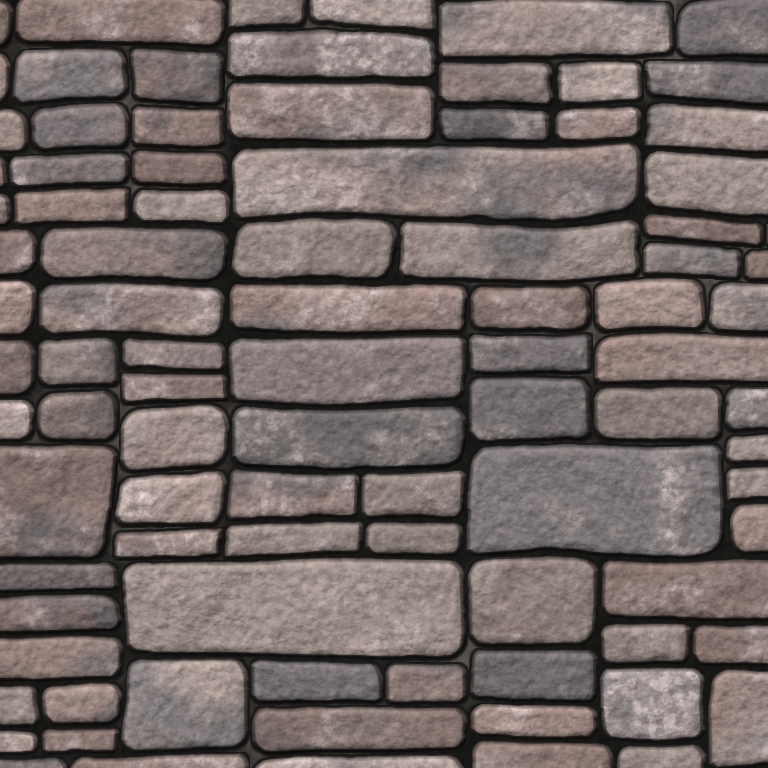
This texture is drawn by a Shadertoy shader. Its source:

```glsl
struct Stone { float dist; float id; float height; };

float hash(vec2 p) {
    vec3 q = fract(vec3(p.xyx) * 0.1031);
    q += dot(q, q.yzx + 33.33);
    return fract((q.x + q.y) * q.z);
}

float noise(vec2 p) {
    vec2 i = floor(p), f = fract(p);
    f = f * f * (3.0 - 2.0 * f);
    return mix(mix(hash(i), hash(i + vec2(1, 0)), f.x),
               mix(hash(i + vec2(0, 1)), hash(i + vec2(1, 1)), f.x), f.y);
}

float fbm(vec2 p) {
    float sum = 0.0, amp = 0.5;
    for (int i = 0; i < 4; i++) {
        sum += amp * noise(p);
        p = mat2(1.6, 1.2, -1.2, 1.6) * p + 17.3;
        amp *= 0.5;
    }
    return sum;
}

// Splits the wall into boxes until each has the size of one stone
Stone stoneAt(vec2 p) {
    p += 0.014 * (vec2(noise(p * 7.0), noise(p * 7.0 + 40.0)) - 0.5);
    vec2 lo = vec2(-0.1), hi = vec2(1.1);
    float id = 1.0;
    for (int i = 0; i < 13; i++) {
        vec2 size = hi - lo;
        vec2 rnd = vec2(hash(vec2(id, 3.0)), hash(vec2(id, 4.0)));
        float child = 0.0;
        if (size.x > 0.36 && size.y > 0.24 && size.x > size.y * 0.85) {
            // Pinwheel: four arms around a core, so that no joint runs through
            vec2 a = mix(lo, hi, 0.3 + 0.12 * rnd), b = mix(lo, hi, 0.58 + 0.12 * rnd.yx);
            if (p.x < b.x && p.y < a.y)      { hi = vec2(b.x, a.y); }
            else if (p.x > b.x && p.y < b.y) { lo.x = b.x; hi.y = b.y; child = 1.0; }
            else if (p.x > a.x && p.y > b.y) { lo = vec2(a.x, b.y); child = 2.0; }
            else if (p.x < a.x)              { lo.y = a.y; hi.x = a.x; child = 3.0; }
            else                             { lo = a; hi = b; child = 4.0; }
        } else {
            float aspect = mix(3.0, 6.5, hash(vec2(id, 1.0)));
            bool wide = size.x > max(0.16, size.y * aspect);
            if (!wide && size.y < mix(0.078, 0.17, pow(hash(vec2(id, 2.0)), 1.5))) break;
            vec2 cut = mix(lo, hi, 0.38 + 0.24 * rnd);
            bool upper = wide ? p.x > cut.x : p.y > cut.y;
            if (wide) { if (upper) lo.x = cut.x; else hi.x = cut.x; }
            else      { if (upper) lo.y = cut.y; else hi.y = cut.y; }
            child = upper ? 1.0 : 0.0;
        }
        id = mod(id * 5.0 + child + 1.0, 8191.0);
    }

    // Rounded, slightly skewed box with a worn outline
    vec2 q = p - 0.5 * (lo + hi);
    vec2 cell = abs(q) - 0.5 * (hi - lo);
    vec2 extent = 0.5 * (hi - lo) - 0.0022;
    q += q.yx * (vec2(hash(vec2(id, 5.0)), hash(vec2(id, 6.0))) - 0.5) * vec2(0.14, 0.04);
    float radius = min(0.024, min(extent.x, extent.y) * mix(0.35, 0.75, hash(vec2(id, 7.0))));
    vec2 corner = abs(q) - extent + radius;
    float d = length(max(corner, 0.0)) + min(max(corner.x, corner.y), 0.0) - radius;
    vec2 grain = p + mod(id, 97.0) * 0.37;
    d += 0.005 * (noise(grain * 28.0) - 0.5) + 0.0015 * (noise(grain * 110.0) - 0.5);
    d = max(d, max(cell.x, cell.y) + 0.0017);

    // Domed rim, gently uneven face, individual protrusion
    float rim = min(0.015, extent.y * 0.6);
    float x = 1.0 - clamp(-d / rim, 0.0, 1.0);
    float height = 0.7 * rim * sqrt(1.0 - x * x);
    float relief = 0.012 * hash(vec2(id, 8.0)) + 0.011 * fbm(grain * 16.0) + 0.0032 * fbm(grain * 95.0);
    height += relief * smoothstep(0.002, -0.005, d);
    return Stone(d, id, height);
}

vec3 stoneColor(vec2 p, float id) {
    vec3 sand = vec3(0.60, 0.545, 0.525);
    vec3 rose = vec3(0.565, 0.485, 0.465);
    vec3 slate = vec3(0.43, 0.41, 0.415);
    vec3 chalk = vec3(0.77, 0.71, 0.70);
    vec2 grain = p + mod(id, 97.0) * 0.37;
    float kind = hash(vec2(id, 9.0));
    float blush = hash(vec2(id, 10.0)) + 0.8 * (fbm(grain * 9.0) - 0.5);
    vec3 color = mix(sand, rose, smoothstep(0.25, 0.7, blush));
    float stain = smoothstep(0.5, 0.75, fbm(grain * vec2(8.0, 11.0)) + 0.4 * (kind - 0.5));
    color = mix(color, slate, 0.85 * max(stain, smoothstep(0.8, 0.88, kind)));
    float scuff = smoothstep(0.48, 0.72, fbm(grain * 16.0) + 0.25 * (hash(vec2(id, 11.0)) - 0.5));
    scuff *= 0.4 + 0.6 * smoothstep(0.4, 0.6, fbm(grain * 110.0));
    color = mix(color, chalk, 0.65 * scuff);
    color *= 0.86 + 0.24 * hash(vec2(id, 12.0));
    return color * (0.84 + 0.32 * fbm(grain * 150.0));
}

void mainImage(out vec4 fragColor, in vec2 fragCoord) {
    vec2 p = fragCoord / iResolution.y;
    float pixel = 1.0 / iResolution.y;
    Stone stone = stoneAt(p);

    // Light from above, slightly left
    float eps = 0.002;
    vec2 slope = vec2(stoneAt(p + vec2(eps, 0)).height, stoneAt(p + vec2(0, eps)).height) - stone.height;
    vec3 normal = normalize(vec3(-clamp(slope / eps, -1.5, 1.5), 1.0));
    float light = max(dot(normal, normalize(vec3(-0.25, 0.6, 0.8))), 0.0);

    // Contact darkening and shadow cast by the stone above
    float contact = mix(0.55, 1.0, smoothstep(0.0, -0.007, stone.dist));
    float above = stoneAt(p + vec2(-0.003, 0.01)).height - stone.height;
    float shadow = 1.0 - 0.45 * smoothstep(0.003, 0.014, above);
    vec3 face = stoneColor(p, stone.id) * (0.3 + 0.93 * light) * contact * shadow;

    // Dark joints with patches of grey mortar
    float mortar = smoothstep(0.42, 0.65, fbm(p * 5.0 + 60.0)) * smoothstep(0.001, 0.006, stone.dist);
    vec3 joint = mix(vec3(0.09, 0.09, 0.082), vec3(0.38, 0.35, 0.34), 0.8 * mortar);
    joint *= 0.7 + 0.6 * fbm(p * 130.0);

    fragColor = vec4(mix(joint, face, smoothstep(pixel, -pixel, stone.dist)), 1.0);
}
```
